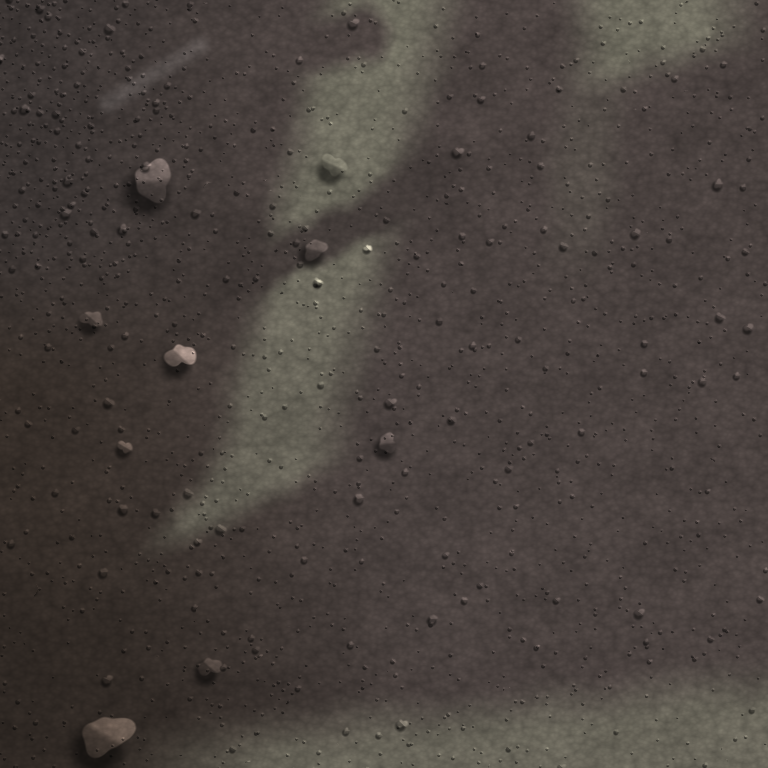
Reproduce this texture procedurally as a three.js fragment shader.

```glsl
// Stony dirt ground in dim light, crossed by soft pale patches and shadow bands
varying vec2 vUv;

float hash(vec2 p) {
  p = fract(p * vec2(0.1031, 0.1147));
  p += dot(p, p.yx + 33.33);
  return fract((p.x + p.y) * p.x * 17.0);
}

// Distance to the nearest scattered cell point
float cells(vec2 p) {
  vec2 id = floor(p), f = fract(p);
  float nearest = 2.0;
  for (int y = -1; y <= 1; y++) {
    for (int x = -1; x <= 1; x++) {
      vec2 o = vec2(float(x), float(y));
      vec2 q = o + vec2(hash(id + o), hash(id + o + 57.0)) - f;
      nearest = min(nearest, length(q));
    }
  }
  return nearest;
}

// Layered, turned sines, roughly -1 to 1
float mottle(vec2 p) {
  float sum = 0.0, gain = 0.5;
  for (int i = 0; i < 5; i++) {
    p = mat2(0.8, 0.6, -0.6, 0.8) * p * 1.75 + 1.7;
    sum += gain * sin(p.x + 1.6 * sin(p.y * 0.9)) * cos(p.y + sin(p.x * 0.7));
    gain *= 0.68;
  }
  return sum;
}

float segment(vec2 p, vec2 a, vec2 b) {
  vec2 ab = b - a;
  return length(p - a - ab * clamp(dot(p - a, ab) / dot(ab, ab), 0.0, 1.0));
}

// Lumpy stone with a contact shadow, lit from the upper right
void stone(inout vec3 ground, vec2 d, float r, float tone, float seed) {
  vec3 face = ground * tone;
  float a = atan(d.y, d.x + 0.00001);
  float lump = 0.8 + 0.16 * sin(2.0 * a + seed) + 0.1 * sin(3.0 * a + seed * 2.3)
             + 0.06 * sin(5.0 * a - seed);
  float edge = length(d * vec2(1.0, 1.2)) - r * lump;
  ground *= 1.0 - 0.5 * smoothstep(1.2, 0.5, length(d + r * vec2(0.3, 0.5)) / r);
  float slope = dot(d, vec2(0.35, 0.9)) / r;
  float facet = smoothstep(-0.15, 0.1, slope + 0.5 * sin(seed) * d.x / r);
  face *= 0.72 + 0.2 * slope + 0.3 * facet;
  ground = mix(ground, face, smoothstep(0.002, -0.002, edge));
}

// Amount of pale light falling on the ground
float light(vec2 p) {
  vec2 w = p + 0.012 * vec2(mottle(p * 9.0), mottle(p * 9.0 + 4.0));
  float left = 0.18 + 0.24 * w.y - 0.05 * smoothstep(0.42, 0.3, w.y);
  float right = 0.345 + 0.24 * w.y;
  float strip = smoothstep(left - 0.025, left + 0.045, w.x)
              * smoothstep(right + 0.035, right - 0.055, w.x)
              * smoothstep(-0.025, 0.03, w.y - 0.18 - 0.48 * w.x);
  float band = abs(w.y - 0.485 - 0.5 * w.x);
  strip *= 1.0 - 0.95 * smoothstep(0.047, 0.017, band);
  float notch = segment(w, vec2(0.27, 0.915), vec2(0.47, 0.952));
  strip *= smoothstep(0.015, 0.048, notch);
  strip *= 0.8 + 0.2 * smoothstep(0.35, 0.85, w.y);

  float corner = smoothstep(0.71, 0.8, w.x) * smoothstep(1.01, 0.9, w.x)
               * smoothstep(-0.015, 0.045, w.y - 0.70 - 0.23 * w.x);
  float trail = smoothstep(0.065, 0.01, abs(w.x - 0.70 - 0.08 * w.y))
              * smoothstep(0.58, 0.76, w.y) * smoothstep(0.93, 0.84, w.y);
  float front = smoothstep(0.05, -0.035, w.y - 0.005 - 0.1 * w.x)
              * smoothstep(0.12, 0.4, w.x);
  return clamp(strip + corner + 0.28 * trail + 0.85 * front, 0.0, 1.0);
}

void main() {
  vec2 p = vUv;

  // Brown hollow at lower left, cooler earth at right
  vec3 color = mix(vec3(0.205, 0.175, 0.155), vec3(0.282, 0.25, 0.24),
                   smoothstep(0.1, 0.65, p.x + 0.25 * p.y));
  color *= 1.0 - 0.12 * smoothstep(0.35, 0.1, p.y) * smoothstep(0.7, 0.2, p.x);
  float rubble = smoothstep(0.42, 0.02, p.x) * smoothstep(0.48, 0.72, p.y);
  color = mix(color, vec3(0.235, 0.215, 0.215), 0.6 * rubble);
  color *= 1.0 - 0.13 * smoothstep(0.1, 0.02, segment(p, vec2(0.33, 0.65), vec2(0.54, 0.76)));
  color = mix(color, vec3(0.42, 0.41, 0.36), light(p));

  // Pale ridge, soil clumps and grain
  color += 0.09 * smoothstep(0.02, 0.0, segment(p, vec2(0.14, 0.865), vec2(0.26, 0.94)));
  color *= 1.0 + 0.09 * mottle(p * vec2(14.0, 19.0)) + 0.07 * mottle(p * vec2(55.0, 75.0));
  color *= 1.09 - 0.17 * cells(p * vec2(75.0, 100.0));
  color *= 1.05 - 0.1 * cells(p * vec2(150.0, 190.0));

  // Scattered gravel, fine to coarse
  float density = 0.13 + 0.45 * rubble + 0.09 * smoothstep(-0.2, 0.6, mottle(p * 6.0));
  for (int i = 0; i < 4; i++) {
    float n = float(i), scale = 78.0 / pow(1.5, n);
    float c = cos(n + 0.4), s = sin(n + 0.4);
    mat2 turn = mat2(c, s, -s, c);
    vec2 q = turn * p * scale + 40.0, id = floor(q);
    float pick = hash(id + n * 19.0), seed = hash(id + 83.0);
    vec2 center = 0.33 + 0.34 * vec2(hash(id + 11.0), hash(id + 29.0));
    vec2 d = (fract(q) - center) * turn / scale;
    if (pick < density * (1.0 - 0.15 * n))
      stone(color, d, mix(0.09, 0.18, seed) / scale, 1.0 + 0.4 * seed, seed * 40.0);
  }

  // Larger single stones
  stone(color, p - vec2(0.235, 0.537), 0.022, 2.3, 1.2);
  stone(color, p - vec2(0.138, 0.043), 0.038, 1.9, 0.4);
  stone(color, p - vec2(0.2, 0.765), 0.034, 1.55, 5.0);
  stone(color, p - vec2(0.12, 0.585), 0.016, 1.5, 2.1);
  stone(color, p - vec2(0.505, 0.423), 0.016, 1.35, 4.4);
  stone(color, p - vec2(0.273, 0.132), 0.017, 1.4, 1.0);
  stone(color, p - vec2(0.435, 0.785), 0.019, 1.15, 3.0);
  stone(color, p - vec2(0.41, 0.675), 0.018, 1.4, 6.0);
  stone(color, p - vec2(0.163, 0.418), 0.011, 1.7, 2.8);
  stone(color, p - vec2(0.479, 0.677), 0.006, 2.0, 1.5);
  gl_FragColor = vec4(color, 1.0);
}
```
